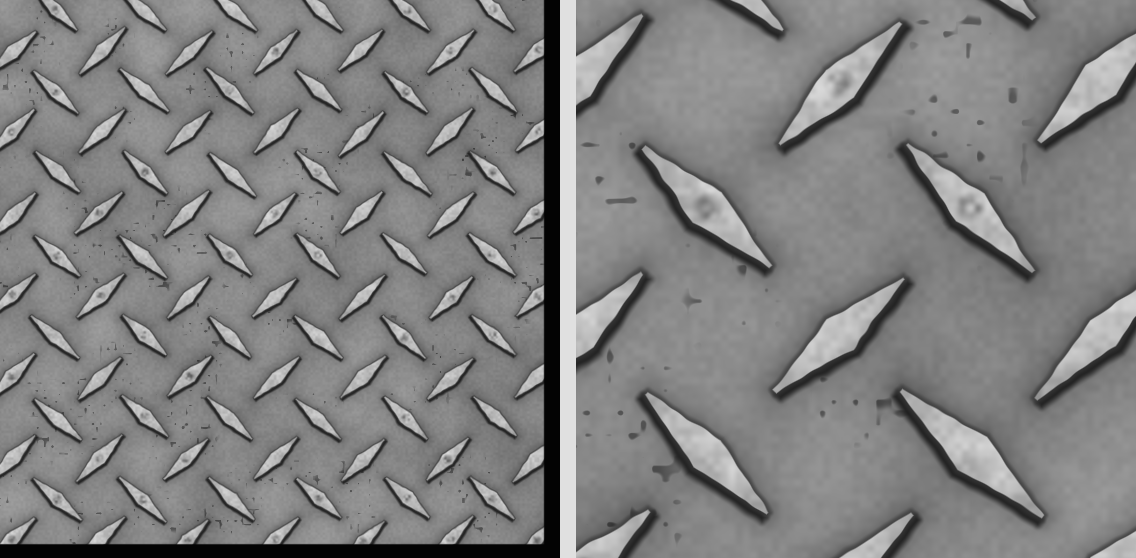
Left, the full canvas; right, a detail of the centre.
A Shadertoy shader for this texture:

```glsl
// Worn steel tread plate: alternating raised lozenges on mottled grey metal, black right and lower margins.

float hash(vec2 p) {
    vec3 q = fract(p.xyx * vec3(0.1031, 0.1030, 0.0973));
    q += dot(q, q.yzx + 33.33);
    return fract((q.x + q.y) * q.z);
}

float noise(vec2 p) {
    vec2 i = floor(p), f = fract(p);
    f = f * f * (3.0 - 2.0 * f);
    return mix(mix(hash(i), hash(i + vec2(1, 0)), f.x),
               mix(hash(i + vec2(0, 1)), hash(i + vec2(1, 1)), f.x), f.y);
}

float fbm(vec2 p) {
    float sum = 0.0, amp = 0.5;
    for (int i = 0; i < 4; i++) {
        sum += amp * noise(p);
        p = p * 2.03 + 17.0;
        amp *= 0.5;
    }
    return sum;
}

// Approximate distance to a lozenge with narrow tips; q = (along, across)
float lozenge(vec2 q, float halfLength, float halfWidth) {
    q = abs(q);
    float taper = max(1.0 - q.x / halfLength, 0.0);
    vec2 d = vec2(q.x - halfLength, q.y - 0.0015 - halfWidth * pow(taper, 1.1));
    return length(max(d, 0.0)) + min(max(d.x, d.y), 0.0);
}

void mainImage(out vec4 fragColor, in vec2 fragCoord) {
    vec2 uv = fragCoord / iResolution.xy;
    float aa = 1.0 / min(iResolution.x, iResolution.y);
    vec2 pitch = vec2(0.1558, 0.1462);

    // Mottled base metal with fine grain and dark pits
    float grain = noise(uv * 230.0) - 0.5;
    float shade = 0.555 + 0.17 * (fbm(uv * 11.0) - 0.47) + 0.045 * grain;
    shade -= 0.05 * smoothstep(0.75, 1.3, uv.x + 0.3 * abs(uv.y - 0.5));
    float pits = smoothstep(0.83, 0.95, noise(uv * 150.0 + 40.0));
    shade -= 0.22 * pits * smoothstep(0.55, 0.75, noise(uv * 14.0 + 9.0));

    // Two interleaved lattices: falling lozenges, then rising ones
    for (int i = 0; i < 2; i++) {
        float slope = float(2 * i - 1);
        vec2 cell = (uv - vec2(0.1016, 0.9817)) / pitch + 0.5 * float(i);
        vec2 id = floor(cell + 0.5);
        vec2 seed = id + vec2(31.0 + 57.0 * float(i), 43.0);
        vec2 jitter = vec2(hash(seed), hash(seed + 19.0)) - 0.5;
        vec2 local = (cell - id) * pitch - 0.007 * jitter;

        // Axis along the lozenge, normal pointing upward
        float angle = slope * (0.76 + 0.08 * (hash(seed + 71.0) - 0.5));
        vec2 axis = vec2(cos(angle), sin(angle));
        vec2 q = vec2(dot(local, axis), dot(local, vec2(-axis.y, axis.x)));
        float halfLength = 0.055 + 0.007 * (hash(seed + 5.0) - 0.5);
        float halfWidth = 0.0108 + 0.002 * (hash(seed + 11.0) - 0.5);
        float rough = 0.0016 * (noise(uv * 120.0) - 0.5);
        float d = lozenge(q, halfLength, halfWidth) + rough;

        // Grime halo, shadow below and thin dark rim
        float shadow = lozenge(q + vec2(0.0, 0.0038), halfLength, halfWidth) + rough;
        shade *= 1.0 - 0.32 * exp(-max(d, 0.0) / 0.009);
        shade = mix(shade, 0.10, 0.88 * (1.0 - smoothstep(-0.001, 0.0045, shadow)));
        shade = mix(shade, 0.22, 0.65 * (1.0 - smoothstep(0.0, 0.0035, d)));

        // Bright worn face, scuffed around its crown on some lozenges
        float face = 0.74 + 3.5 * q.y + 0.10 * grain + 0.10 * (noise(uv * 70.0) - 0.5);
        float scuff = (1.0 - smoothstep(0.003, 0.011, length(q))) * noise(uv * 190.0 + 7.0);
        face -= 0.35 * scuff * step(0.55, hash(seed + 23.0));
        face -= 0.10 * smoothstep(0.4, 1.0, abs(q.x) / halfLength);
        shade = mix(shade, face, 1.0 - smoothstep(-aa, aa, d + 0.0004));
    }

    // Plate ends before the right and lower edges
    vec2 inside = smoothstep(-aa, aa, vec2(0.9714 - uv.x, uv.y - 0.0248));
    shade = mix(0.01, shade, inside.x * inside.y);
    fragColor = vec4(vec3(clamp(shade, 0.0, 1.0)), 1.0);
}
```
